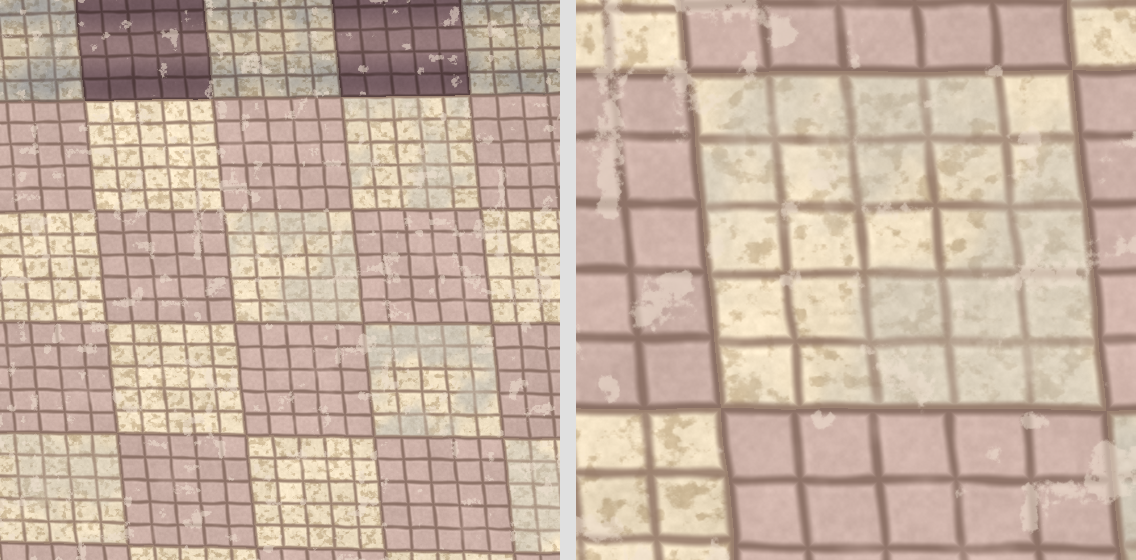
Left: the whole. Right: its middle third, enlarged.
Give the GLSL for this texture, as a WebGL 1 fragment shader.

```glsl
precision highp float;
// Sunlit checkerboard paving of cream and mauve tiles, each grooved into 5 x 5 studs.
uniform vec2 u_resolution;

#define TILE_WIDTH 0.2295
#define TILE_HEIGHT 0.1966
#define STUDS 5.0
#define GROOVE 0.0028
#define SEAM 0.0034
#define SOFTNESS 0.0024
#define LEAN 0.097
#define WOBBLE 0.0022
#define CREAM vec3(0.965, 0.900, 0.785)
#define MAUVE vec3(0.820, 0.710, 0.672)
#define GROOVE_COLOR vec3(0.540, 0.440, 0.380)
#define STAIN vec3(0.780, 0.755, 0.710)

float hash(vec2 p) {
  vec3 q = fract(vec3(p.xyx) * 0.1031);
  q += dot(q, q.yzx + 33.33);
  return fract((q.x + q.y) * q.z);
}

float noise(vec2 p) {
  vec2 i = floor(p);
  vec2 f = fract(p);
  f = f * f * (3.0 - 2.0 * f);
  return mix(mix(hash(i), hash(i + vec2(1.0, 0.0)), f.x),
             mix(hash(i + vec2(0.0, 1.0)), hash(i + 1.0), f.x), f.y);
}

float fbm(vec2 p) {
  float sum = 0.0;
  float amplitude = 0.5;
  for (int i = 0; i < 4; i++) {
    sum += amplitude * noise(p);
    p = p * 2.03 + 17.3;
    amplitude *= 0.5;
  }
  return sum / 0.9375;
}

// Canvas position (y down) to tile coordinates: columns lean, rows fan out to the right.
vec2 tileSpace(vec2 p) {
  return vec2((p.x - 0.134 - LEAN * p.y) / TILE_WIDTH,
              (p.y - 0.182 + 0.0143 * p.x) / (TILE_HEIGHT + 0.0087 * p.x));
}

// Coverage of a line with soft edges, from the distance to its centre.
float line(float dist, float halfWidth) {
  float soft = max(SOFTNESS, 1.0 / u_resolution.y);
  return 1.0 - smoothstep(halfWidth - soft, halfWidth + soft, dist);
}

void main() {
  vec2 p = gl_FragCoord.xy / u_resolution;
  p.y = 1.0 - p.y;
  vec2 warp = vec2(noise(p * 37.0 + 60.0), noise(p * 37.0 + 120.0)) - 0.5;
  vec2 q = tileSpace(p + WOBBLE * warp);

  // Per-tile identity and variation
  vec2 id = floor(q);
  vec2 f = q - id;
  vec2 key = id + 20.0;
  float isCream = 1.0 - mod(id.x + id.y + 40.0, 2.0);
  float tone = hash(key * 3.7 + 5.0);
  float wear = isCream * smoothstep(0.55, 0.95, hash(key * 7.1 + 2.0));
  float topRow = 1.0 - step(0.0, id.y);

  // Stud grid, nudged a little inside each tile
  vec2 size = vec2(TILE_WIDTH, TILE_HEIGHT + 0.0087 * p.x);
  vec2 nudge = vec2(hash(key + 40.0), hash(key + 71.0)) - 0.5;
  vec2 grid = (f + 0.025 * nudge) * STUDS;
  vec2 nearest = clamp(floor(grid + 0.5), 1.0, STUDS - 1.0);
  vec2 offset = (grid - nearest) / STUDS * size;
  vec2 edge = min(f, 1.0 - f) * size;
  vec2 stud = key * STUDS + clamp(floor(grid), 0.0, STUDS - 1.0);

  // Stud surface: flecked cream or finely grained mauve
  float grain = fbm(p * 210.0);
  float blotch = fbm(p * 24.0 + 9.0);
  float fleck = smoothstep(0.50, 0.72, fbm(p * vec2(105.0, 125.0) + 31.0));
  vec3 cream = CREAM * (0.97 + 0.05 * tone) - fleck * vec3(0.13, 0.15, 0.17);
  vec3 mauve = MAUVE * (0.98 + 0.04 * tone);
  vec3 color = mix(mauve, cream, isCream);
  color *= 0.98 + 0.05 * (hash(stud) - 0.5);
  color += mix(0.07, 0.10, isCream) * (grain - 0.5) + 0.06 * (blotch - 0.5);

  // Grey weathering on worn cream tiles
  float patchy = smoothstep(0.36, 0.62, fbm(p * 13.0 + 4.0));
  color = mix(color, STAIN + 0.08 * (grain - 0.5), 0.75 * wear * patchy);

  // Lit upper-left rims and the grooves
  float rim = max(line(abs(offset.x - 0.006), 0.001), line(abs(offset.y - 0.006), 0.001));
  color += 0.025 * rim;
  float width = GROOVE * (0.8 + 0.4 * noise(p * 55.0 + 83.0));
  float groove = max(line(abs(offset.x), width), line(abs(offset.y), width));
  float depth = 0.87 - 0.40 * wear * patchy - 0.22 * smoothstep(0.55, 0.8, blotch);
  float seam = line(min(edge.x, edge.y), SEAM);
  vec3 grooveColor = GROOVE_COLOR * mix(vec3(0.97, 0.95, 0.98), vec3(1.08), isCream);
  color = mix(color, grooveColor, max(groove * depth, seam * 0.9));

  // Shaded, dirty row along the top
  float band = 0.5 + 0.5 * cos(6.2832 * (f.y - 0.17) / 0.68);
  float dirt = clamp(band * 0.75 + 1.4 * (blotch - 0.5), 0.0, 1.0);
  vec3 shadedMauve = color * mix(vec3(0.74, 0.70, 0.74), vec3(0.56, 0.51, 0.57), band);
  vec3 shadedCream = mix(color * 0.90, color * vec3(0.70, 0.73, 0.80), dirt);
  color = mix(color, mix(shadedMauve, shadedCream, isCream), topRow);

  // Pale chips and grit
  float chip = smoothstep(0.80, 0.90, noise(p * 48.0 + 140.0) * (0.8 + 0.4 * grain));
  color = mix(color, vec3(0.93, 0.87, 0.81), 0.55 * chip);
  gl_FragColor = vec4(clamp(color, 0.0, 1.0), 1.0);
}
```
